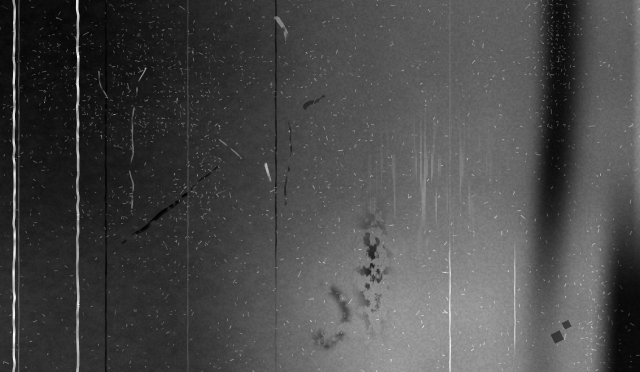
Write a Shadertoy shader that draws this texture.

```glsl
const float ASPECT = 1.718;

float hash(vec2 p) {
    vec3 q = fract(p.xyx * 0.1031);
    q += dot(q, q.yzx + 33.33);
    return fract((q.x + q.y) * q.z);
}

float noise(vec2 p) {
    vec2 i = floor(p), f = fract(p);
    f = f * f * (3.0 - 2.0 * f);
    return mix(mix(hash(i), hash(i + vec2(1, 0)), f.x),
               mix(hash(i + vec2(0, 1)), hash(i + 1.0), f.x), f.y);
}

float fbm(vec2 p) {
    float sum = 0.0, weight = 0.5;
    for (int i = 0; i < 4; i++) {
        sum += weight * noise(p);
        p = p * 2.03 + 17.0;
        weight *= 0.5;
    }
    return sum / 0.9375;
}

float stroke(float d, float halfWidth, float px) {
    return clamp((halfWidth - d) / px + 0.5, 0.0, 1.0) * min(1.0, 2.0 * halfWidth / px);
}

float segment(vec2 p, vec2 a, vec2 b) {
    vec2 ab = b - a;
    return length(p - a - ab * clamp(dot(p - a, ab) / dot(ab, ab), 0.0, 1.0));
}

float blob(vec2 p, vec2 center, vec2 radius) {
    vec2 q = (p - center) / radius;
    return exp(-dot(q, q));
}

// Vertical film scratch with a ragged edge
float column(vec2 p, float x, float halfWidth, float seed, float px) {
    float wobble = (noise(vec2(p.y * 45.0, seed)) - 0.5) * halfWidth;
    float wear = 0.55 + 0.45 * noise(vec2(p.y * 60.0, seed + 9.0));
    return stroke(abs(p.x - x * ASPECT + wobble), halfWidth, px) * wear;
}

// Broken, bent hairline between two points
float scratch(vec2 p, vec2 a, vec2 b, float halfWidth, float px) {
    vec2 bend = vec2(noise(p * 22.0), noise(p * 22.0 + 40.0)) - 0.5;
    float wear = smoothstep(0.15, 0.65, noise(p * 75.0));
    return stroke(segment(p + bend * 0.018, a, b), halfWidth, px) * wear;
}

// Randomly turned dust fibres, one candidate per cell
float dust(vec2 p, float cells, float density, float px) {
    vec2 q = p * cells, id = floor(q);
    vec2 center = 0.3 + 0.4 * vec2(hash(id + 3.0), hash(id + 71.0));
    float angle = 6.2832 * hash(id + 19.0);
    vec2 reach = vec2(cos(angle), sin(angle)) * 0.22 * hash(id + 43.0);
    float d = segment(fract(q), center - reach, center + reach) / cells;
    return stroke(d, 0.0012, px) * step(hash(id), density) * (0.3 + 0.7 * hash(id + 5.0));
}

// Broad light falling across the sheet
float sheetTone(vec2 uv) {
    float low = 0.18 + 0.39 * smoothstep(0.24, 0.63, uv.x);
    float middle = 0.10 + 0.34 * smoothstep(0.08, 0.80, uv.x);
    float high = 0.045 + 0.315 * smoothstep(0.08, 0.72, uv.x);
    float tone = mix(low, middle, smoothstep(0.12, 0.55, uv.y));
    tone = mix(tone, high, smoothstep(0.42, 0.95, uv.y));
    return tone * (1.0 - 0.13 * smoothstep(0.74, 0.84, uv.x) * (1.0 - uv.y));
}

// Dark fold and the shadowed lower right corner
float foldTone(float tone, vec2 uv) {
    float offset = uv.x - mix(0.846, 0.873, smoothstep(0.0, 0.9, uv.y));
    float side = offset < 0.0 ? 0.027 : mix(0.028, 0.042, uv.y);
    float fold = exp(-pow(abs(offset) / side, 2.4));
    tone *= 1.0 - fold * mix(0.22, 0.86, smoothstep(0.05, 0.62, uv.y));
    float corner = smoothstep(0.925, 0.972, uv.x + 0.025 * (0.3 - uv.y));
    tone *= 1.0 - 0.92 * corner * (1.0 - smoothstep(0.18, 0.62, uv.y));
    return tone + 0.12 * smoothstep(0.985, 1.0, uv.x) * smoothstep(0.2, 0.55, uv.y);
}

void mainImage(out vec4 fragColor, in vec2 fragCoord) {
    vec2 uv = fragCoord / iResolution.xy;
    vec2 p = uv * vec2(ASPECT, 1.0);
    float px = 1.0 / iResolution.y;
    float tone = foldTone(sheetTone(uv), uv);

    // Paper grain and soft stains
    tone *= 0.92 + 0.16 * fbm(p * 6.0);
    tone += (noise(p * 240.0) - 0.5) * (0.02 + 0.07 * tone);
    tone += (fbm(p * vec2(45.0, 70.0)) - 0.5) * 0.05 * (1.0 - smoothstep(0.3, 0.8, uv.x));

    // Dust gathered on the dark side and in the fold
    float leftDust = blob(p, vec2(0.42, 0.70), vec2(0.36, 0.32));
    float foldDust = blob(p, vec2(1.485, 0.90), vec2(0.045, 0.22));
    float cornerDust = blob(p, vec2(1.60, 0.16), vec2(0.04, 0.18));
    float patchy = smoothstep(0.4, 0.7, fbm(p * 9.0));
    float light = 0.0;
    for (int i = 0; i < 4; i++) {
        float layer = float(i);
        float density = 0.05 + 0.45 * leftDust * patchy + 0.6 * foldDust + 0.25 * cornerDust;
        light += 0.32 * dust(p + layer * 7.3, 28.0 + layer * 19.0, density, px);
    }
    float fibres = smoothstep(0.68, 0.9, noise(p * vec2(170.0, 9.0)));
    light += 0.12 * fibres * blob(p, vec2(1.16, 0.50), vec2(0.14, 0.14));

    // Pale hairlines
    light += 0.30 * scratch(p, vec2(0.357, 0.71), vec2(0.347, 0.44), 0.002, px);
    light += 0.45 * scratch(p, vec2(0.385, 0.81), vec2(0.367, 0.74), 0.002, px);
    light += 0.45 * scratch(p, vec2(0.710, 0.56), vec2(0.723, 0.505), 0.003, px);
    light += 0.28 * scratch(p, vec2(0.750, 0.95), vec2(0.772, 0.89), 0.006, px);
    light += 0.35 * scratch(p, vec2(0.262, 0.81), vec2(0.285, 0.74), 0.002, px);
    light += 0.25 * scratch(p, vec2(0.590, 0.62), vec2(0.645, 0.575), 0.002, px);

    // Bright columns
    float lower = 1.0 - smoothstep(0.25, 0.38, uv.y);
    light += 0.85 * column(p, 0.0221, 0.0032, 1.0, px);
    light += 0.28 * column(p, 0.0295, 0.0016, 2.0, px);
    light += mix(0.6, 0.9, smoothstep(0.4, 0.8, uv.y)) * column(p, 0.1215, 0.0034, 3.0, px);
    light += 0.14 * column(p, 0.2935, 0.0016, 4.0, px);
    light += mix(0.05, 0.38, lower) * column(p, 0.703, 0.002, 5.0, px);
    light += 0.32 * lower * smoothstep(0.03, 0.1, uv.y) * column(p, 0.8045, 0.0016, 6.0, px);

    // Dark columns and gouges
    float dark = 0.85 * column(p, 0.1655, 0.0025, 7.0, px);
    dark += mix(0.15, 0.75, smoothstep(0.2, 0.4, uv.y)) * column(p, 0.431, 0.0022, 8.0, px);
    dark += 0.6 * scratch(p, vec2(0.324, 0.337), vec2(0.586, 0.547), 0.0025, px);
    dark += 0.7 * scratch(p, vec2(0.375, 0.375), vec2(0.50, 0.475), 0.0055, px);
    dark += 0.5 * scratch(p, vec2(0.781, 0.688), vec2(0.759, 0.44), 0.0025, px);
    dark += 0.45 * scratch(p, vec2(0.820, 0.71), vec2(0.867, 0.743), 0.004, px);

    // Rubbed arc and scuffed ink on the bright patch
    vec2 arc = p - vec2(0.845, 0.15);
    float ring = exp(-pow((length(arc) - 0.083) / 0.014, 2.0)) * smoothstep(-0.01, 0.06, arc.x);
    float scuff = blob(p, vec2(1.0, 0.28), vec2(0.035, 0.13));
    scuff += 0.8 * blob(p, vec2(0.88, 0.09), vec2(0.035, 0.02));
    float ink = smoothstep(0.48, 0.68, fbm(p * vec2(65.0, 48.0)));
    dark += 0.45 * ring * smoothstep(0.25, 0.65, fbm(p * 50.0)) + 0.75 * scuff * ink;

    // Two torn flecks beside the fold
    for (int i = 0; i < 2; i++) {
        float n = float(i);
        vec2 q = p - mix(vec2(1.496, 0.094), vec2(1.521, 0.127), n);
        q = vec2(q.x + 0.5 * q.y, q.y - 0.5 * q.x);
        dark += 0.5 * stroke(max(abs(q.x), abs(q.y)), 0.015 - 0.004 * n, px);
    }

    tone = tone * (1.0 - min(dark, 0.9)) + light;
    fragColor = vec4(vec3(clamp(tone, 0.0, 1.0)), 1.0);
}
```
